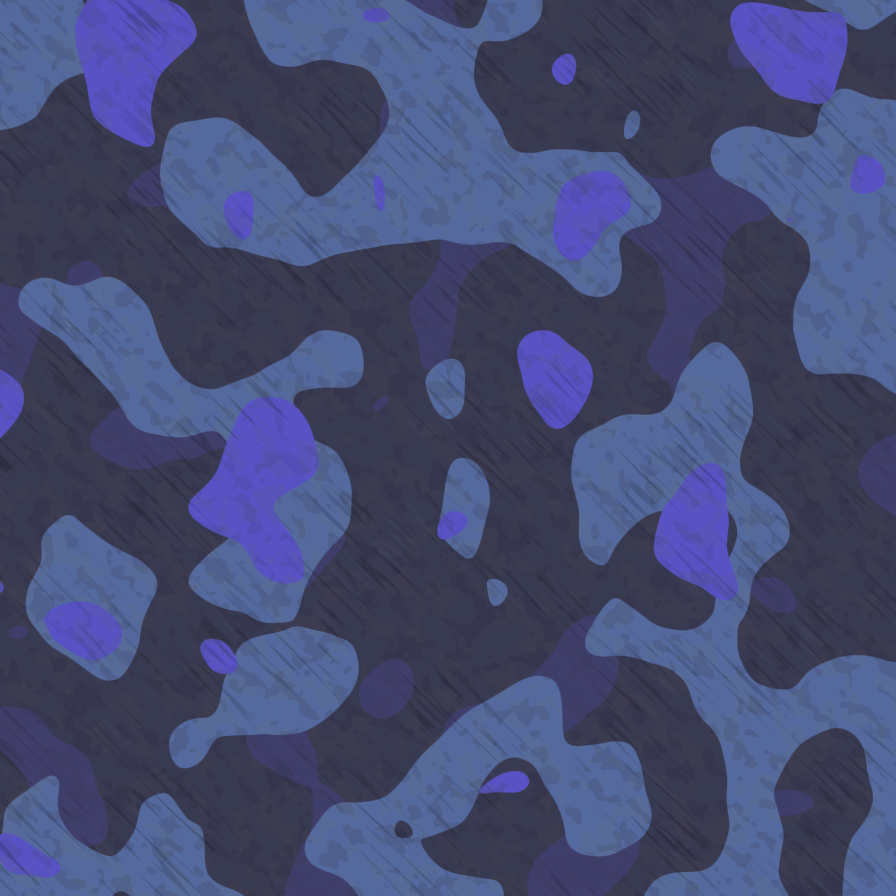
Reproduce this pattern procedurally as a Shadertoy shader.

```glsl
// Night camouflage: blue and violet blobs on slate, worn by flecks and diagonal scratches.

vec2 hash22(vec2 p) {
    vec3 q = fract(p.xyx * vec3(0.1031, 0.1030, 0.0973));
    q += dot(q, q.yzx + 33.33);
    return fract((q.xx + q.yz) * q.zy);
}

vec2 gradientAt(vec2 cell) {
    return normalize(hash22(cell + 157.0) * 2.0 - 0.999);
}

// Gradient noise, centred on zero
float noise(vec2 p) {
    vec2 i = floor(p), f = p - i;
    vec2 u = f * f * f * (f * (f * 6.0 - 15.0) + 10.0);
    vec2 e = vec2(0.0, 1.0);
    float low = mix(dot(gradientAt(i), f),
                    dot(gradientAt(i + e.yx), f - e.yx), u.x);
    float high = mix(dot(gradientAt(i + e.xy), f - e.xy),
                     dot(gradientAt(i + e.yy), f - e.yy), u.x);
    return mix(low, high, u.y);
}

// Two turned layers hide the noise lattice
float blobField(vec2 p) {
    mat2 turn = mat2(0.8, 0.6, -0.6, 0.8);
    return noise(p) + 0.5 * noise(turn * p * 1.6 + 31.7);
}

// Antialiased region where the field exceeds a level
float above(float field, float level) {
    float w = max(fwidth(field) * 0.75, 0.0001);
    return smoothstep(-w, w, field - level);
}

void mainImage(out vec4 fragColor, in vec2 fragCoord) {
    vec2 uv = fragCoord / iResolution.y;

    // Axes along and across the falling diagonal
    vec2 grain = vec2(uv.x - uv.y, uv.x + uv.y) * 0.7071;

    // Slightly uneven outlines
    vec2 p = uv + 0.006 * vec2(noise(uv * 22.0), noise(uv * 22.0 + 47.0));
    float dimPatch = above(blobField(p * 7.0 + 83.1), 0.27);
    float bluePatch = above(blobField(p * 6.4 + 12.4), 0.085);
    float violetPatch = above(blobField(p * 6.2 + 41.6), 0.315);

    // Small hard-edged flecks, some stretched along the grain
    vec2 ragged = grain + 0.008 * vec2(noise(uv * 75.0), noise(uv * 75.0 + 19.0));
    float darkFleck = above(noise(ragged * vec2(28.0, 55.0)) + 0.5 * noise(uv * 85.0), 0.2);
    float paleFleck = above(noise(ragged * vec2(24.0, 42.0) + 61.0)
                            + 0.5 * noise(uv * 70.0 + 9.0), 0.12);

    // Fine scratches that come and go in patches
    float worn = smoothstep(-0.25, 0.3, noise(uv * 9.0 + 71.0));
    float darkScratch = worn * smoothstep(0.12, 0.4, noise(grain * vec2(13.0, 190.0) + 5.0));
    float paleScratch = worn * smoothstep(0.2, 0.45, noise(grain * vec2(15.0, 170.0) + 90.0));

    // Stacked colours
    vec3 slate = vec3(0.220, 0.228, 0.318);
    vec3 color = mix(slate, vec3(0.243, 0.231, 0.310), paleFleck * 0.7);
    color = mix(color, vec3(0.202, 0.207, 0.298), darkFleck * 0.7);

    vec3 dim = mix(vec3(0.250, 0.243, 0.422), slate, darkFleck * 0.2);
    color = mix(color, dim, dimPatch * 0.95);

    vec3 blue = mix(vec3(0.330, 0.412, 0.618), vec3(0.340, 0.420, 0.598), paleFleck);
    color = mix(color, mix(blue, slate, darkFleck * 0.19), bluePatch);

    vec3 violet = mix(vec3(0.345, 0.322, 0.770), vec3(0.345, 0.330, 0.725), paleFleck);
    color = mix(color, mix(violet, slate, darkFleck * 0.12), violetPatch);

    // Scratches run through every layer
    color *= 1.0 - 0.15 * darkScratch;
    color = mix(color, vec3(0.34, 0.37, 0.48), 0.13 * paleScratch);

    fragColor = vec4(color, 1.0);
}
```
